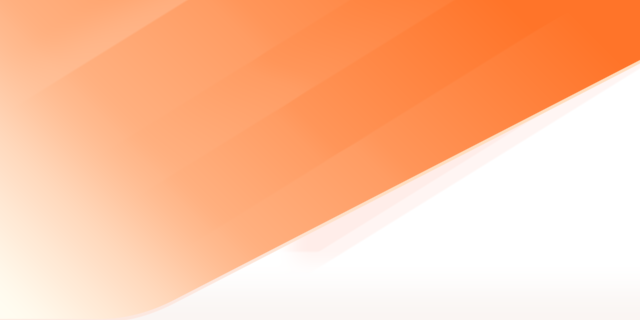
A WebGL 1 fragment shader for this background:

```glsl
precision highp float;
// A warm sheet fading from cream to orange, crossed by soft slanted bands,
// over a white ground. The sheet ends in a rising edge with a rounded foot,
// a pale rim and two faint blush shadows, all made from linear distances.

uniform vec2 u_resolution;

// Smooth maximum, rounding the join of two lines.
float smoothMax(float a, float b, float k) {
  float h = max(k - abs(a - b), 0.0) / k;
  return max(a, b) + 0.25 * k * h * h;
}

// Cream to peach to deep orange along the diagonal.
vec3 warmRamp(float s) {
  vec3 c = mix(vec3(1.0, 0.99, 0.945), vec3(1.0, 0.89, 0.80), smoothstep(0.0, 0.52, s));
  c = mix(c, vec3(1.0, 0.70, 0.515), smoothstep(0.35, 1.08, s));
  c = mix(c, vec3(1.0, 0.60, 0.37), clamp((s - 0.95) / 0.8, 0.0, 1.0));
  return mix(c, vec3(1.0, 0.455, 0.16), clamp((s - 1.65) / 1.1, 0.0, 1.0));
}

// Soft step across a slanted band border.
float border(float at, float q) {
  return smoothstep(at - 0.008, at + 0.008, q);
}

vec3 sheet(vec2 p, float q) {
  float s = p.x + p.y;
  float fade = smoothstep(0.75, 1.7, s);

  // Bands shift the position along the colour ramp.
  float shift = 0.10 * border(1.094, q) * (1.0 - smoothstep(1.1, 1.42, q)) * fade;
  shift += 0.17 * border(1.42, q) * (1.0 - border(1.83, q)) * fade;
  vec3 c = warmRamp(s + shift);

  // Pale streak gathering against the first border.
  float streak = smoothstep(0.28, 0.586, q) * (1.0 - border(0.586, q));
  return mix(c, vec3(1.0, 0.82, 0.70), 0.30 * streak * smoothstep(0.55, 1.1, s));
}

vec3 ground(vec2 p, float q) {
  vec3 c = mix(vec3(0.980, 0.961, 0.953), vec3(1.0), smoothstep(0.0, 0.19, p.y));

  // Wide and narrow blush shadows, tapering up along the edge.
  float wide = (1.0 - border(2.345, q)) * smoothstep(0.13, 0.22, p.y);
  float narrow = (1.0 - border(2.265, q)) * smoothstep(0.208, 0.218, p.y);
  float side = smoothstep(0.86, 0.98, p.x);
  c = mix(c, vec3(1.0, 0.962, 0.953), wide * side);
  return mix(c, vec3(1.0, 0.928, 0.912), narrow * side);
}

void main() {
  vec2 p = gl_FragCoord.xy / u_resolution * vec2(2.0, 1.0);
  float q = p.x + (1.0 - p.y) / 0.62; // where the slanted line meets the top
  float pixel = 1.0 / u_resolution.y;

  // Height above the rising edge with its rounded foot.
  float edge = smoothMax(0.8125 + 0.515 * (p.x - 2.0), 0.003, 0.06);
  float height = p.y - edge;

  vec3 color = ground(p, q);

  // Pale rim just under the sheet.
  float rim = smoothstep(-0.011 - pixel, -0.011 + pixel, height);
  vec3 rimColor = mix(vec3(0.99, 0.91, 0.88), vec3(1.0, 0.87, 0.75), smoothstep(0.5, 1.4, p.x));
  color = mix(color, rimColor, rim);

  color = mix(color, sheet(p, q), smoothstep(-pixel, pixel, height));
  gl_FragColor = vec4(color, 1.0);
}
```
